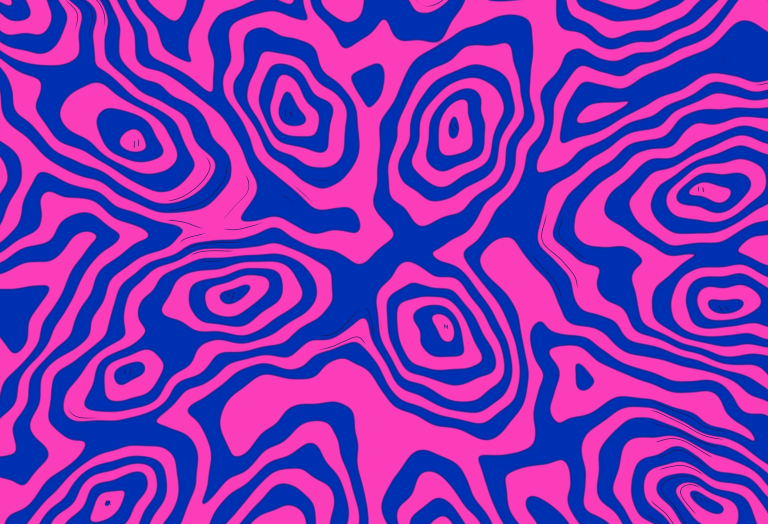
This pattern is drawn by a WebGL 1 fragment shader. Its source:

```glsl
precision highp float;

uniform vec2 u_resolution;

#define PINK vec3(0.99, 0.24, 0.73)
#define BLUE vec3(0.00, 0.19, 0.70)
#define INK vec3(0.12, 0.06, 0.34)
#define BAND_PERIOD 0.037
#define CELL_SIZE 0.40
#define RADIAL_STRETCH 0.52
#define RIDGE_SHARPNESS 60.0
#define SWELL 0.07
#define WOBBLE 0.030
#define EDGE_SOFTNESS 0.0026
#define STROKE_WIDTH 0.0009
#define STROKE_RARITY 0.32

vec2 hash2(vec2 p) {
  vec3 q = fract(p.xyx * vec3(0.1031, 0.1030, 0.0973));
  q += dot(q, q.yzx + 33.33);
  return fract((q.xx + q.yz) * q.zy);
}

float cornerSlope(vec2 corner, vec2 offset) {
  float angle = 6.28318 * hash2(corner + 57.0).x;
  return dot(vec2(cos(angle), sin(angle)), offset);
}

float gradientNoise(vec2 p) {
  vec2 i = floor(p);
  vec2 f = p - i;
  vec2 u = f * f * f * (f * (f * 6.0 - 15.0) + 10.0);
  vec2 e = vec2(1.0, 0.0);
  float low = mix(cornerSlope(i, f), cornerSlope(i + e, f - e), u.x);
  float high = mix(cornerSlope(i + e.yx, f - e.yx), cornerSlope(i + 1.0, f - 1.0), u.x);
  return mix(low, high, u.y);
}

// Blend of cones on scattered summits, stretched outward from the centre
float terrain(vec2 p, out vec2 toSummit) {
  p += WOBBLE * vec2(gradientNoise(p * 12.0 + 31.0), gradientNoise(p * 12.0 + 67.0));
  vec2 home = floor(p / CELL_SIZE);
  float total = 0.0;
  float nearest = 10.0;
  toSummit = vec2(1.0);
  for (int y = -2; y <= 2; y++) {
    for (int x = -2; x <= 2; x++) {
      vec2 cell = home + vec2(float(x), float(y));
      vec2 jitter = hash2(cell + 19.0);
      vec2 summit = (cell + 0.1 + 0.8 * jitter) * CELL_SIZE;
      vec2 axis = normalize(summit + vec2(0.001, 0.0));
      vec2 d = p - summit;
      vec2 local = vec2(dot(d, axis) * RADIAL_STRETCH, dot(d, vec2(-axis.y, axis.x)));
      float lift = 0.08 * hash2(cell + 83.0).x;
      total += exp(-RIDGE_SHARPNESS * (length(local) + lift));
      if (length(d) < nearest) {
        nearest = length(d);
        toSummit = d;
      }
    }
  }
  float height = -log(total) / RIDGE_SHARPNESS;
  height += SWELL * gradientNoise(p * 2.4 + 11.0);
  return height / BAND_PERIOD;
}

// Two short slanted marks beside a summit
float tickDistance(vec2 p) {
  p.x = abs(p.x + 0.2 * p.y) - 0.004;
  p.y -= clamp(p.y, -0.004, 0.004);
  return length(p);
}

void main() {
  float pixel = 1.0 / u_resolution.y;
  vec2 p = (gl_FragCoord.xy - 0.5 * u_resolution) * pixel;

  // Height and its slope turn band phase into distance on the canvas
  vec2 toSummit, unused;
  float probe = 0.001;
  float height = terrain(p, toSummit);
  vec2 slope = vec2(terrain(p + vec2(probe, 0.0), unused),
                    terrain(p + vec2(0.0, probe), unused)) - height;
  float steepness = max(length(slope) / probe, 2.0);

  // Alternating bands
  float soft = max(EDGE_SOFTNESS, 0.8 * pixel);
  float edge = (abs(fract(height) - 0.5) - 0.25) / steepness;
  vec3 color = mix(BLUE, PINK, smoothstep(-soft, soft, edge));

  // Thin outline on the blue side of each band
  float outline = 1.0 - smoothstep(0.0, soft, abs(edge + 0.45 * soft));
  color = mix(color, INK, 0.38 * outline);

  // Sparse strokes that follow the contours, and summit ticks
  float stroke = abs(fract(2.0 * height) - 0.22) / (2.0 * steepness);
  float strokeInk = 1.0 - smoothstep(STROKE_WIDTH - 0.5 * pixel, STROKE_WIDTH + 0.5 * pixel, stroke);
  strokeInk *= smoothstep(STROKE_RARITY, STROKE_RARITY + 0.05, gradientNoise(p * 4.5 + 71.0));
  strokeInk *= smoothstep(5.0, 10.0, steepness);
  float tickInk = 1.0 - smoothstep(0.0, STROKE_WIDTH + 0.5 * pixel, tickDistance(toSummit));
  color = mix(color, INK, 0.65 * max(strokeInk, tickInk));

  gl_FragColor = vec4(color, 1.0);
}
```
